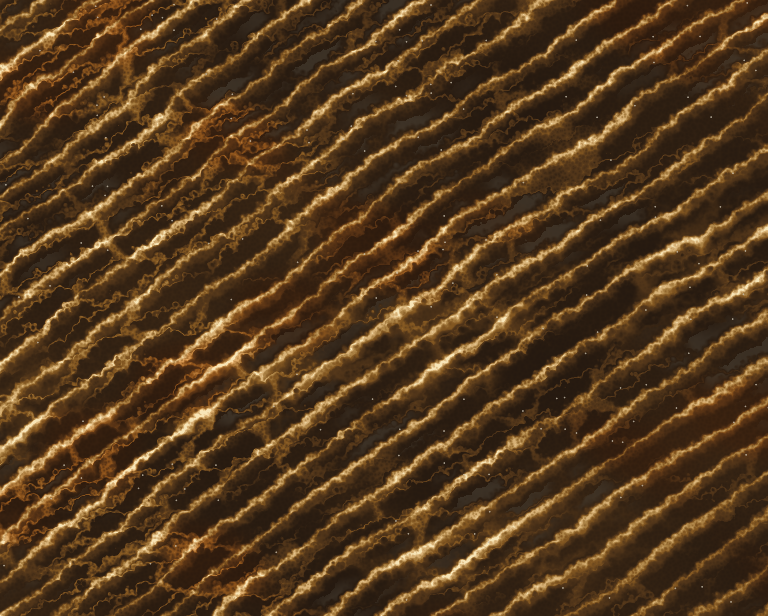
This texture is drawn by a WebGL 2 fragment shader. Its source:

```glsl
#version 300 es
precision highp float;
// Diagonal gilded ridges with fine branching veins over dark lens-shaped hollows.
uniform vec2 u_resolution;
out vec4 outColor;

vec2 hash2(vec2 p) {
  vec3 h = fract(p.xyx * vec3(0.1031, 0.1030, 0.0973));
  h += dot(h, h.yzx + 33.33);
  return fract((h.xx + h.yz) * h.zy);
}

// Distances to the nearest and second nearest scattered point.
vec2 cellular(vec2 p) {
  vec2 base = floor(p), f = p - base, nearest = vec2(8.0);
  for (int y = -1; y <= 1; y++)
    for (int x = -1; x <= 1; x++) {
      vec2 g = vec2(x, y);
      float d = length(g + hash2(base + g + 50.0) - f);
      nearest = d < nearest.x ? vec2(d, nearest.x) : vec2(nearest.x, min(nearest.y, d));
    }
  return nearest;
}

// Layered sines, roughly -1 to 1.
float waves(vec2 p) {
  return 0.5 * sin(p.x + 1.6 * sin(p.y))
       + 0.3 * sin(2.1 * p.y - 1.3 * p.x + 2.0 * sin(0.7 * p.x))
       + 0.2 * sin(3.7 * p.x + 2.9 * p.y);
}

// Dark brown through amber to pale gold.
vec3 gilding(float light) {
  vec3 c = mix(vec3(0.14, 0.095, 0.06), vec3(0.32, 0.21, 0.10), smoothstep(0.0, 0.27, light));
  c = mix(c, vec3(0.51, 0.34, 0.13), smoothstep(0.25, 0.50, light));
  c = mix(c, vec3(0.67, 0.51, 0.27), smoothstep(0.48, 0.72, light));
  c = mix(c, vec3(0.84, 0.69, 0.46), smoothstep(0.70, 0.95, light));
  return mix(c, vec3(0.97, 0.90, 0.72), smoothstep(0.98, 1.30, light));
}

void main() {
  vec2 p = gl_FragCoord.xy / u_resolution.y;
  float along = dot(p, vec2(0.81, 0.59));
  float leftSide = 1.0 - smoothstep(0.1, 1.0, p.x);

  // Ridge coordinate: gently curved diagonals with wobble and ragged edges.
  float rag = cellular(p * vec2(44.0, 50.0)).x - 0.45;
  float fineRag = cellular(p * 105.0).x - 0.45;
  float v = (p.y - 0.80 * p.x + 0.06 * p.x * p.x) / 0.068;
  v += 0.22 * waves(p * vec2(7.0, 9.0)) + 0.10 * waves(p * vec2(25.0, 19.0) + 3.0);
  v += 0.16 * rag + 0.09 * fineRag;
  float id = round(v), s = v - id;

  // Each ridge swells, fades and breaks at its own places.
  float phase = 6.28 * hash2(vec2(id + 40.0, 7.0)).x;
  float swell = waves(vec2(along * 13.0 + phase, id * 1.7 + along * 4.0));
  float fade = 1.0 - 0.45 * smoothstep(0.7, 1.3, p.x - 0.7 * p.y + 0.1);
  float width = 0.075 + 0.030 * swell;
  float crest = exp(-s * s / (width * width));
  float flank = smoothstep(-0.42, -0.04, s) * (1.0 - smoothstep(0.0, 0.16, s));

  // Shallower veins outline long lens cells between the ridges.
  vec2 q = vec2(dot(p, vec2(0.91, 0.41)) * 7.5, dot(p, vec2(-0.41, 0.91)) * 27.0);
  q += vec2(0.15, 0.32) * waves(p * 16.0) + vec2(0.0, 0.45 * rag + 0.25 * fineRag);
  vec2 lens = cellular(q);
  float gap = lens.y - lens.x;
  float veinMask = smoothstep(-0.5, 0.6, waves(p * vec2(11.0, 17.0) + 5.0) + 0.5 * leftSide);
  float vein = (1.0 - smoothstep(0.02, 0.17, gap)) * veinMask;

  // Amber deposits fill a rising band and a pool near the bottom.
  float band = (p.y - 0.255 - 0.285 * p.x) / 0.11;
  vec2 pool = (p - vec2(0.76, 0.10)) / vec2(0.26, 0.09);
  float deposit = exp(-band * band) + 0.8 * exp(-dot(pool, pool));
  deposit *= smoothstep(-0.35, 0.5, waves(vec2(along * 11.0, v * 0.9)) + rag);

  // Gather light, then break it up with glittering grain.
  float grain = cellular(p * 165.0).x;
  float murk = 0.5 + 0.5 * waves(p * vec2(5.0, 6.0) + 1.0);
  float light = 0.03 + 0.09 * murk;
  light += flank * (0.20 + 0.10 * swell + 0.30 * deposit);
  light += crest * fade * (0.50 + 0.20 * swell) * (0.65 + 0.8 * grain);
  light += vein * fade * (0.22 + 0.16 * leftSide) * (0.6 + 0.8 * grain);
  light += 0.14 * deposit * smoothstep(0.6, 0.1, gap);
  light += 0.10 * (grain - 0.45) * (0.3 + flank);
  vec3 color = gilding(light);

  // Dull grey sheen in the hollows, rust tint in scattered stains.
  float hollow = smoothstep(0.12, 0.30, s) * smoothstep(0.10, 0.45, gap);
  float sheen = smoothstep(0.0, 0.7, waves(p * vec2(8.0, 13.0) + 9.0) + 0.4 * (p.y - 0.3));
  color = mix(color, vec3(0.27, 0.235, 0.19), 0.65 * hollow * sheen * (1.0 - deposit * 0.5));
  float rust = smoothstep(0.2, 0.8, waves(p * vec2(6.0, 9.0) + 12.0));
  color *= mix(vec3(1.0), vec3(1.12, 0.90, 0.68), 0.6 * rust * (1.0 - crest));

  // Sparse pale dust.
  vec2 dustCell = floor(p * 55.0), r = hash2(dustCell + 200.0);
  float dust = length(fract(p * 55.0) - 0.25 - 0.5 * r);
  float present = step(0.955, hash2(dustCell + 310.0).y);
  color = mix(color, vec3(0.80, 0.77, 0.70), 0.75 * present * (1.0 - smoothstep(0.03, 0.12, dust)));

  outColor = vec4(clamp(color, 0.0, 1.0), 1.0);
}
```
